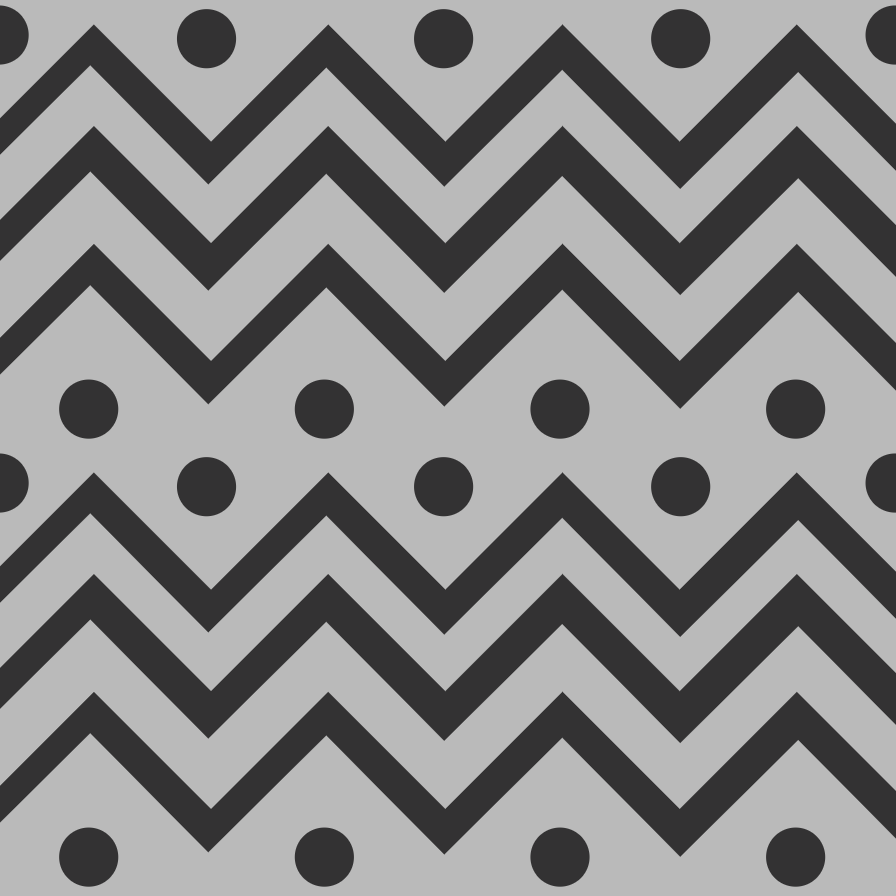
This pattern is drawn by a Shadertoy shader. Its source:

```glsl
// Vertical drop of a 45-degree zigzag below its nearest peak
float zigzagDrop(float x, float peak, float period) {
    return abs(x - peak - period * round((x - peak) / period));
}

// Chevron stripe whose edges have slightly different pitch
float chevron(vec2 p, float top, float thickness) {
    float upper = top + zigzagDrop(p.x, 0.1048, 0.2615);
    float lower = top + thickness + zigzagDrop(p.x, 0.1007, 0.2634) + 0.0095 * (p.x - 0.1);
    return max(upper - p.y, p.y - lower) * 0.7071;
}

// Dots in the valleys; the outermost ones are pulled onto the canvas edges
float valleyDots(vec2 p) {
    float x = 0.2305 + 0.2646 * round((p.x - 0.2305) / 0.2646);
    float centerX = clamp(x, -0.001, 0.999);
    float centerY = x == centerX ? 0.0432 : 0.0391;
    return length(p - vec2(centerX, centerY)) - 0.033;
}

// Dots under the peaks
float peakDots(vec2 p) {
    float x = p.x - 0.099;
    x -= 0.263 * round(x / 0.263);
    return length(vec2(x, p.y - 0.4566)) - 0.033;
}

void mainImage(out vec4 fragColor, in vec2 fragCoord) {
    // Measure y downwards and repeat the band twice
    vec2 p = vec2(fragCoord.x, iResolution.y - fragCoord.y) / iResolution.y;
    p.y = mod(p.y, 0.5);

    float d = min(valleyDots(p), peakDots(p));
    vec3 tops = vec3(0.0273, 0.1406, 0.2721);
    vec3 thicknesses = vec3(0.0456, 0.0508, 0.0462);
    for (int i = 0; i < 3; i++) {
        d = min(d, chevron(p, tops[i], thicknesses[i]));
    }

    // Antialiased charcoal ink on grey
    float ink = clamp(0.5 - d * iResolution.y, 0.0, 1.0);
    fragColor = vec4(mix(vec3(0.73), vec3(0.2, 0.197, 0.2), ink), 1.0);
}
```
